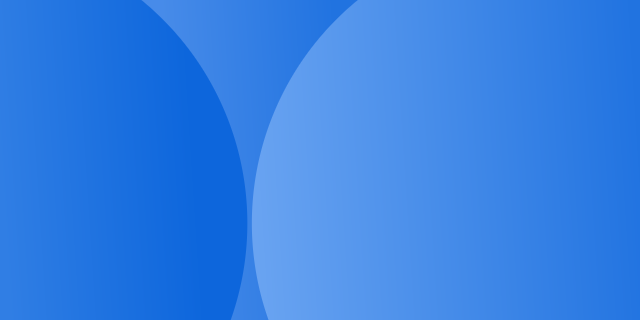
Reproduce this background procedurally as a Shadertoy shader.

```glsl
// Two large discs nearly touch over a blue backdrop.
// Each layer carries its own slightly tilted linear gradient; the discs
// are signed distances with antialiased edges. Units: canvas height = 1.

#define DISC_RADIUS 0.901
#define DISC_HEIGHT 0.302
#define LEFT_CENTER_X -0.128
#define RIGHT_CENTER_X 1.688
#define GRADIENT_TILT 0.065

const vec3 PALE_BLUE   = vec3(0.410, 0.640, 0.945);
const vec3 SKY_BLUE    = vec3(0.278, 0.545, 0.912);
const vec3 MEDIUM_BLUE = vec3(0.188, 0.494, 0.894);
const vec3 STRONG_BLUE = vec3(0.130, 0.452, 0.880);
const vec3 DEEP_BLUE   = vec3(0.050, 0.400, 0.863);

// Linear blend between two colours, held constant beyond its ends.
vec3 ramp(vec3 startColor, vec3 endColor, float start, float end, float s) {
    return mix(startColor, endColor, clamp((s - start) / (end - start), 0.0, 1.0));
}

// Coverage of a disc, softened over about one pixel.
float discMask(vec2 p, float centerX, float pixel) {
    float d = length(p - vec2(centerX, DISC_HEIGHT)) - DISC_RADIUS;
    return clamp(0.5 - d / pixel, 0.0, 1.0);
}

void mainImage(out vec4 fragColor, in vec2 fragCoord) {
    float pixel = 1.0 / iResolution.y;
    vec2 p = fragCoord * pixel;

    // Shared position along the tilted gradients.
    float s = p.x + GRADIENT_TILT * (p.y - 0.5);

    // Backdrop, then the left and right discs.
    vec3 color = ramp(SKY_BLUE, STRONG_BLUE, 0.54, 1.07, s);
    vec3 leftColor = ramp(MEDIUM_BLUE, DEEP_BLUE, 0.0, 0.61, s);
    vec3 rightColor = ramp(PALE_BLUE, STRONG_BLUE, 0.79, 2.0, s);
    color = mix(color, leftColor, discMask(p, LEFT_CENTER_X, pixel));
    color = mix(color, rightColor, discMask(p, RIGHT_CENTER_X, pixel));

    fragColor = vec4(color, 1.0);
}
```
